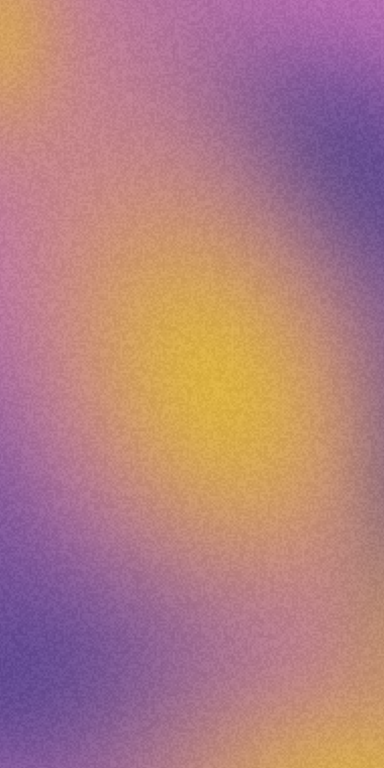
A WebGL 2 fragment shader for this background:

```glsl
#version 300 es
precision highp float;
// Soft grainy gradient of gold, orchid and violet glows.

uniform vec2 u_resolution;
out vec4 outColor;

const vec3 ORCHID = vec3(0.73, 0.43, 0.70);
const vec3 VIOLET = vec3(0.39, 0.29, 0.58);
const vec3 GOLD = vec3(0.86, 0.69, 0.26);

// Gaussian ellipse; tilt is the angle of its first radius.
float glow(vec2 p, vec2 center, vec2 radii, float tilt) {
    vec2 axis = vec2(cos(tilt), sin(tilt));
    vec2 d = p - center;
    vec2 q = vec2(dot(d, axis), dot(d, vec2(-axis.y, axis.x))) / radii;
    return exp(-dot(q, q));
}

float hash(vec2 cell) {
    vec3 h = fract(cell.xyx * 0.1031);
    h += dot(h, h.yzx + 33.33);
    return fract((h.x + h.y) * h.z);
}

float valueNoise(vec2 p) {
    vec2 cell = floor(p);
    vec2 f = fract(p);
    f = f * f * (3.0 - 2.0 * f);
    float low = mix(hash(cell), hash(cell + vec2(1.0, 0.0)), f.x);
    float high = mix(hash(cell + vec2(0.0, 1.0)), hash(cell + 1.0), f.x);
    return mix(low, high, f.y);
}

vec3 gradient(vec2 p) {
    vec3 color = ORCHID;

    // Violet shadows
    color = mix(color, VIOLET, glow(p, vec2(0.95, 1.54), vec2(0.60, 0.30), 2.21));
    color = mix(color, VIOLET, 0.75 * glow(p, vec2(1.03, 0.75), vec2(0.15, 0.50), 0.0));
    color = mix(color, VIOLET, glow(p, vec2(0.0, 0.25), vec2(0.58, 0.38), 0.0));
    color = mix(color, VIOLET, 0.5 * glow(p, vec2(-0.05, 0.65), vec2(0.20, 0.40), 0.0));

    // Orchid light along the top
    color = mix(color, ORCHID, 0.8 * glow(p, vec2(0.85, 2.05), vec2(0.50, 0.22), 0.0));

    // Gold center, corners and right edge
    color = mix(color, GOLD, glow(p, vec2(0.56, 1.0), vec2(0.55, 0.36), 2.02));
    color = mix(color, GOLD, 0.2 * glow(p, vec2(0.2, 1.8), vec2(0.40, 0.50), 0.0));
    color = mix(color, GOLD, 0.7 * glow(p, vec2(0.0, 1.92), vec2(0.17, 0.28), 0.0));
    color = mix(color, GOLD, 0.45 * glow(p, vec2(1.05, 0.35), vec2(0.20, 0.30), 0.0));
    return mix(color, GOLD, 0.9 * glow(p, vec2(0.95, -0.06), vec2(0.50, 0.28), 0.0));
}

void main() {
    // Canvas is one unit wide and two units tall.
    vec2 p = gl_FragCoord.xy / u_resolution * vec2(1.0, 2.0);
    float grain = valueNoise(p * 190.0) - 0.5;
    outColor = vec4(gradient(p) + 0.07 * grain, 1.0);
}
```
